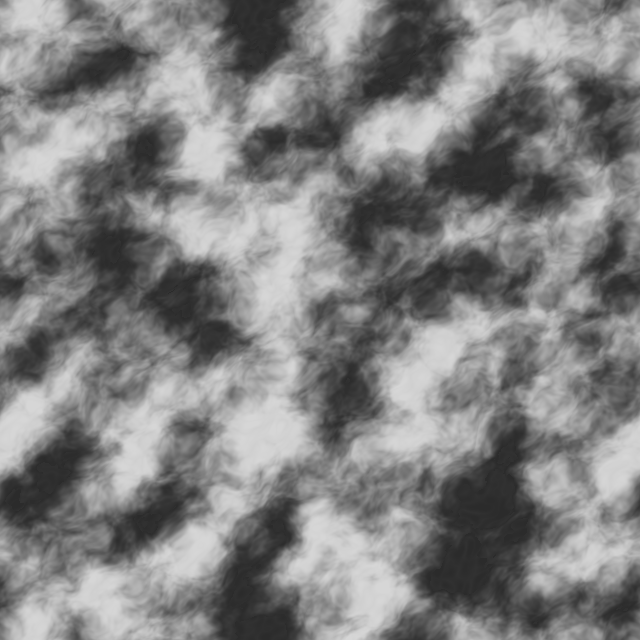
A Shadertoy shader for this texture:

```glsl
// Soft grey smoke: mottled light and dark clouds with fine diagonal wisps, tiling.

const vec3  DARK = vec3(0.18);
const vec3  LIGHT = vec3(0.825);
const float HALF_RANGE = 0.50;        // density span from middle grey to either end
// Cell counts along and across the slant; five times as many fit the canvas
const vec2  BROAD_CELLS = vec2(1.0, 1.0);
const vec2  STREAK_CELLS = vec2(1.0, 2.0);
const vec2  PUFF_CELLS = vec2(2.0, 2.0);
const vec2  WISP_CELLS = vec2(3.0, 4.0);
const vec2  CREASE_CELLS = vec2(5.0, 7.0);
const float BROAD_WEIGHT = 0.22;
const float STREAK_WEIGHT = 0.42;
const float PUFF_WEIGHT = 0.28;
const float WISP_WEIGHT = 0.18;
const float WISP_GAIN = 0.62;
const int   WISP_OCTAVES = 4;
const float CREASE_WEIGHT = 0.10;
const float CREASE_MEAN = 0.34;
const float VEIN_CONTRAST = 0.035;    // veins that stay visible in the flat tones
const float COARSE_WARP = 0.008;
const float FINE_WARP = 0.003;

// Integer hash of a lattice cell and a layer seed: a unit gradient
vec2 gradient(ivec2 cell, int seed) {
    uvec3 v = uvec3(cell, seed) * 1664525u + 1013904223u;
    v.x += v.y * v.z; v.y += v.z * v.x; v.z += v.x * v.y;
    v ^= v >> 16u;
    v.x += v.y * v.z; v.y += v.z * v.x; v.z += v.x * v.y;
    float angle = float(v.z >> 8u) / 16777216.0 * 6.28319;
    return vec2(cos(angle), sin(angle));
}

// Folds a slanted cell back into the canvas, so opposite edges share cells
ivec2 wrapCell(vec2 cell, vec2 cells) {
    float row = floor((cell.y + 0.5) / cells.y);
    cell -= row * vec2(7.0, 1.0) * cells;
    cell.x = mod(cell.x + 0.5, 25.0 * cells.x);
    return ivec2(floor(cell + vec2(0.0, 0.5)));
}

float corner(vec2 cell, vec2 p, vec2 cells, int seed) {
    return dot(gradient(wrapCell(cell, cells), seed), p - cell);
}

// Gradient noise on a lattice turned to slope 3:4, about -1 to 1
float noise(vec2 uv, vec2 cells, int seed) {
    vec2 p = cells * vec2(4.0 * uv.x + 3.0 * uv.y, 4.0 * uv.y - 3.0 * uv.x);
    vec2 base = floor(p);
    vec2 t = p - base;
    t = t * t * (3.0 - 2.0 * t);
    vec2 e = vec2(1.0, 0.0);
    float low = mix(corner(base, p, cells, seed),
                    corner(base + e, p, cells, seed), t.x);
    float high = mix(corner(base + e.yx, p, cells, seed),
                     corner(base + e.xx, p, cells, seed), t.x);
    return 2.0 * mix(low, high, t.y);
}

vec2 noise2(vec2 uv, vec2 cells, int seed) {
    return vec2(noise(uv, cells, seed), noise(uv, cells, seed + 1));
}

void mainImage(out vec4 fragColor, in vec2 fragCoord) {
    // Ragged outlines
    vec2 uv = fragCoord / iResolution.xy;
    uv += COARSE_WARP * noise2(uv, vec2(3.0), 11);
    uv += FINE_WARP * noise2(uv, vec2(8.0), 21);

    // Clouds
    float density = BROAD_WEIGHT * noise(uv, BROAD_CELLS, 31)
                  + STREAK_WEIGHT * noise(uv, STREAK_CELLS, 32)
                  + PUFF_WEIGHT * noise(uv, PUFF_CELLS, 33);

    // Wisps
    float weight = WISP_WEIGHT;
    vec2 cells = WISP_CELLS;
    for (int i = 0; i < WISP_OCTAVES; i++) {
        density += weight * noise(uv, cells, 41 + i);
        weight *= WISP_GAIN;
        cells *= 2.0;
    }

    // Thin creases and veins
    float crease = abs(noise(uv, CREASE_CELLS, 61)) - CREASE_MEAN;
    float vein = abs(noise(uv, CREASE_CELLS * 2.0, 62)) - CREASE_MEAN;
    density += CREASE_WEIGHT * (crease - 0.5 * vein);

    float tone = smoothstep(-HALF_RANGE, HALF_RANGE, density);
    tone += VEIN_CONTRAST * (crease + vein) * (1.0 - 2.0 * step(tone, 0.0) * step(0.0, -tone));
    fragColor = vec4(mix(DARK, LIGHT, clamp(tone, -0.02, 1.02)), 1.0);
}
```
